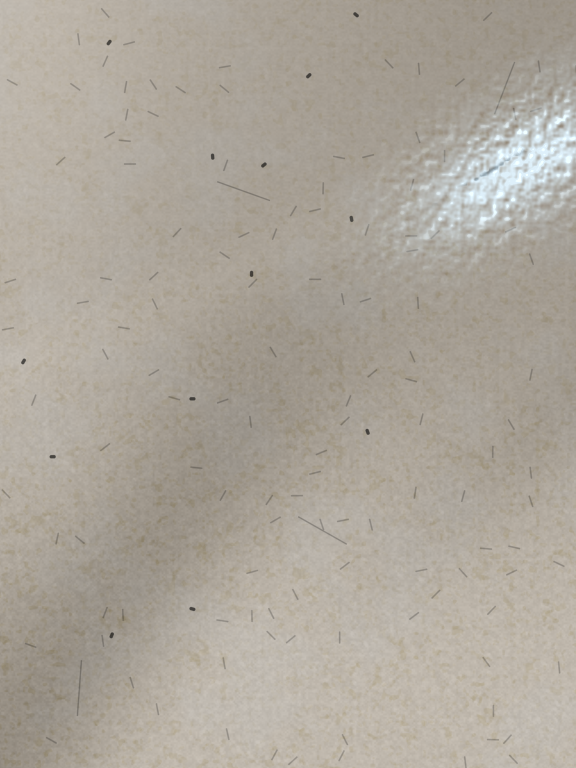
Reproduce this texture procedurally as a Shadertoy shader.

```glsl
float hash(vec2 p) {
    return fract(sin(dot(p, vec2(127.1, 311.7))) * 43758.5453);
}

float noise(vec2 p) {
    vec2 i = floor(p), f = fract(p);
    f = f * f * (3.0 - 2.0 * f);
    return mix(mix(hash(i), hash(i + vec2(1, 0)), f.x),
               mix(hash(i + vec2(0, 1)), hash(i + vec2(1, 1)), f.x), f.y);
}

float fbm(vec2 p) {
    float sum = 0.0, amp = 0.5;
    for (int i = 0; i < 4; i++) {
        sum += amp * noise(p);
        p = mat2(1.6, 1.2, -1.2, 1.6) * p + 7.3;
        amp *= 0.5;
    }
    return sum / 0.94;
}

float bell(float x) {
    return exp(-x * x);
}

// One randomly turned short stroke per chosen cell; sizes in cell units
float strokes(vec2 p, float cells, float chance, float halfLength, float width) {
    vec2 q = p * cells, id = floor(q);
    vec2 jitter = vec2(hash(id + 3.1), hash(id + 8.7)) - 0.5;
    vec2 r = fract(q) - 0.5 - jitter * (0.9 - 2.0 * halfLength);
    float angle = 6.283 * hash(id + 5.3);
    vec2 along = vec2(cos(angle), sin(angle));
    r -= along * clamp(dot(r, along), -halfLength, halfLength);
    float blur = cells / iResolution.y;
    float cover = 1.0 - smoothstep(width - blur * 0.5, width + blur, length(r));
    return cover * step(hash(id + 11.9), chance);
}

// Soft light and shadow bands over the floor
float shade(vec2 p) {
    float edge = dot(p, vec2(0.8, -0.6)) + 0.03 * (fbm(p * 5.0) - 0.5);
    float low = 1.0 - smoothstep(0.1, 0.62, p.y);
    float light = 0.645;
    light += 0.105 * smoothstep(-0.01, 0.17, edge) * low;
    light -= 0.06 * bell((edge + 0.03) / 0.09) * (1.0 - smoothstep(0.3, 0.8, p.y));
    light += 0.075 * bell(p.x / 0.2) * smoothstep(0.05, 0.45, p.y);
    light += 0.03 * bell((p.x - 0.1) / 0.3) * smoothstep(0.6, 1.0, p.y);
    light -= 0.035 * bell((dot(p, vec2(0.67, -0.74)) - 0.148) / 0.06) * smoothstep(0.35, 0.7, p.x);
    light -= 0.035 * smoothstep(0.35, 0.75, p.x) * smoothstep(0.5, 0.95, p.y);
    light += 0.022 * bell((dot(p, vec2(-0.4, 0.92)) - 0.47) / 0.045) * (1.0 - smoothstep(0.4, 0.6, p.x));
    return light;
}

void mainImage(out vec4 fragColor, in vec2 fragCoord) {
    vec2 p = fragCoord / iResolution.y;
    float light = shade(p);
    vec3 color = light - vec3(0.0, 0.03, 0.073);

    // Pale grey clouds and fine mottling, crisper toward the bottom
    float clouds = smoothstep(0.5, 0.75, fbm(p * 15.0 + 4.0));
    color += clouds * vec3(0.004, 0.010, 0.018);
    float crisp = mix(1.0, 0.6, smoothstep(0.25, 0.9, p.y));
    color += crisp * 0.035 * (noise(p * 210.0) - 0.5);
    color += crisp * 0.035 * (noise(p * 430.0) - 0.5);

    // Tan and pale flecks
    float tan1 = smoothstep(0.58, 0.8, noise(p * 120.0 + 20.0) * 0.6 + noise(p * 230.0) * 0.4);
    float tan2 = strokes(p, 95.0, 0.45, 0.2, 0.13);
    float pale = strokes(p + 0.37, 80.0, 0.3, 0.18, 0.15);
    color -= crisp * (1.0 - 0.5 * clouds) * (tan1 + 0.6 * tan2) * vec3(0.026, 0.033, 0.062);
    color += crisp * pale * vec3(0.014, 0.015, 0.018);

    // Hairs, specks of dirt and a few long scratches
    color *= 1.0 - 0.22 * strokes(p + 0.13, 32.0, 0.16, 0.22, 0.022);
    color *= 1.0 - 0.6 * strokes(p + 0.71, 22.0, 0.05, 0.04, 0.04);
    color *= 1.0 - 0.25 * strokes(p + 0.29, 9.0, 0.12, 0.32, 0.005);

    // Cool glare broken up by the bumpy glaze
    vec2 axis = vec2(0.86, 0.51);
    vec2 r = p - vec2(0.675, 0.785);
    vec2 g = vec2(dot(r, axis), dot(r, vec2(-axis.y, axis.x)));
    float halo = bell(g.x / 0.165) * bell(g.y / 0.076);
    float core = bell(g.x / 0.12) * bell((g.y + 0.004) / 0.038);
    vec2 lean = vec2(-0.35, 0.45);
    float slope = noise(p * 125.0 + lean) - noise(p * 125.0 - lean)
                + 0.6 * (noise(p * 240.0 + lean) - noise(p * 240.0 - lean));
    float glare = halo * (0.42 + 0.75 * slope) + core * (0.58 + 0.15 * slope);
    glare = clamp(glare, -0.12, 1.0);
    color = mix(color, vec3(0.87, 0.94, 0.98), glare);
    color += 0.1 * smoothstep(0.35, 0.7, slope) * halo;

    // Worn scratch running through the glare
    float wear = bell((g.y - 0.012) / 0.003) * bell((g.x + 0.04) / 0.06);
    color -= 0.28 * wear * smoothstep(0.4, 0.7, noise(p * 150.0));

    fragColor = vec4(clamp(color, 0.0, 1.0), 1.0);
}
```
